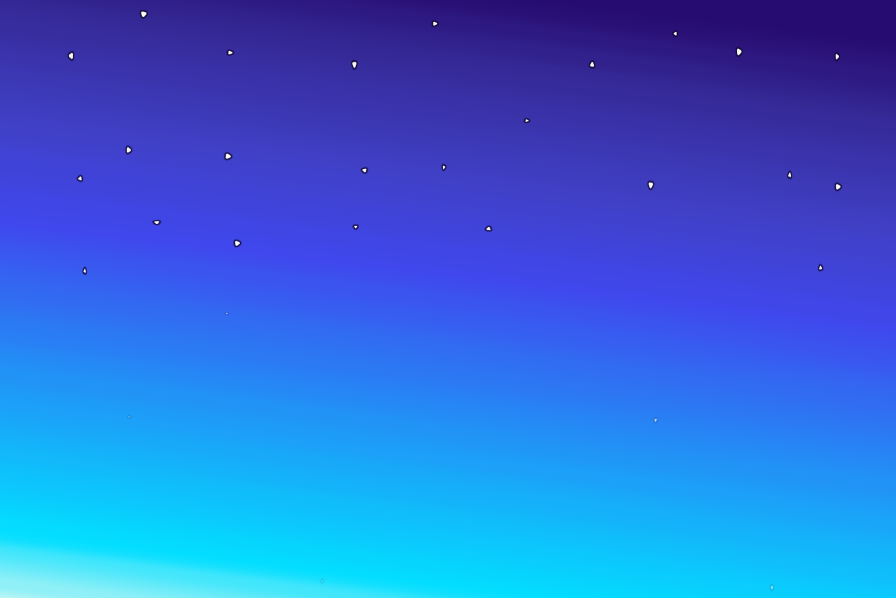
Reproduce this background procedurally as a WebGL 2 fragment shader.

```glsl
#version 300 es
precision highp float;

uniform vec2 u_resolution;
out vec4 fragColor;

#define TILT 0.125
#define STAR_CELL 0.168
#define STAR_RADIUS 0.0050
#define STAR_HORIZON 0.46
#define STAR_DENSITY 0.88
#define LOW_DENSITY 0.14
#define STREAK_STRENGTH 0.014

const vec3 MIDNIGHT = vec3(0.15, 0.045, 0.44);
const vec3 INDIGO   = vec3(0.205, 0.155, 0.58);
const vec3 VIOLET   = vec3(0.25, 0.25, 0.77);
const vec3 ULTRA    = vec3(0.25, 0.28, 0.93);
const vec3 CYAN     = vec3(0.01, 0.87, 1.0);
const vec3 PALE     = vec3(0.72, 0.96, 0.96);

float hash(vec2 p) {
    vec3 q = fract(p.xyx * vec3(0.1031, 0.1030, 0.0973));
    q += dot(q, q.yzx + 33.33);
    return fract((q.x + q.y) * q.z);
}

float noise(vec2 p) {
    vec2 i = floor(p), f = fract(p);
    f = f * f * (3.0 - 2.0 * f);
    return mix(mix(hash(i), hash(i + vec2(1, 0)), f.x),
               mix(hash(i + vec2(0, 1)), hash(i + vec2(1, 1)), f.x), f.y);
}

float ramp(float a, float b, float x) {
    return clamp((x - a) / (b - a), 0.0, 1.0);
}

// Tilted dusk gradient; depth grows downward from the top left corner
vec3 skyColor(float depth) {
    vec3 c = mix(MIDNIGHT, INDIGO, ramp(-0.11, 0.0, depth));
    c = mix(c, VIOLET, ramp(0.0, 0.195, depth));
    c = mix(c, ULTRA, ramp(0.195, 0.365, depth));
    c = mix(c, CYAN, ramp(0.365, 0.885, depth));
    return mix(c, PALE, ramp(0.885, 1.0, depth));
}

// One irregular star per jittered cell, with a thin dark rim
vec3 addStars(vec3 color, vec2 p, float pixel) {
    vec2 home = floor(p / STAR_CELL);
    for (int j = -1; j <= 1; j++) {
        for (int i = -1; i <= 1; i++) {
            vec2 cell = home + vec2(i, j);
            vec2 jitter = vec2(hash(cell + 17.0), hash(cell + 43.0));
            vec2 center = (cell + 0.1 + 0.8 * jitter) * STAR_CELL;
            float low = step(STAR_HORIZON, center.y);
            float density = mix(STAR_DENSITY, LOW_DENSITY, low);
            if (hash(cell + 71.0) > density) continue;

            float size = STAR_RADIUS * mix(0.65, 1.1, hash(cell + 89.0));
            size *= mix(1.0, 0.6, low);
            float stretch = mix(0.75, 1.35, hash(cell + 113.0));
            vec2 q = (p - center) * vec2(stretch, 1.0 / stretch);
            float wobble = 0.12 * sin(3.0 * atan(q.y, q.x + 1e-6) + 6.0 * jitter.x);
            float dist = length(q) - size * (1.0 + wobble);

            float rim = 1.0 - smoothstep(0.0, 0.0015 + pixel, dist);
            float core = 1.0 - smoothstep(-pixel, 0.5 * pixel, dist + 0.0008);
            color = mix(color, MIDNIGHT * 0.4, rim * mix(0.75, 0.1, low));
            color = mix(color, vec3(0.97, 0.98, 0.95), core * mix(1.0, 0.75, low));
        }
    }
    return color;
}

void main() {
    // Height is one unit, measured down from the top
    vec2 p = vec2(gl_FragCoord.x, u_resolution.y - gl_FragCoord.y) / u_resolution.y;
    float depth = p.y - TILT * p.x;

    // Faint streaks running along the gradient bands
    float streak = noise(vec2(p.x * 2.0, depth * 60.0) + 9.0) - 0.5;
    vec3 color = skyColor(depth + streak * STREAK_STRENGTH);

    color = addStars(color, p, 1.0 / u_resolution.y);
    fragColor = vec4(color, 1.0);
}
```
